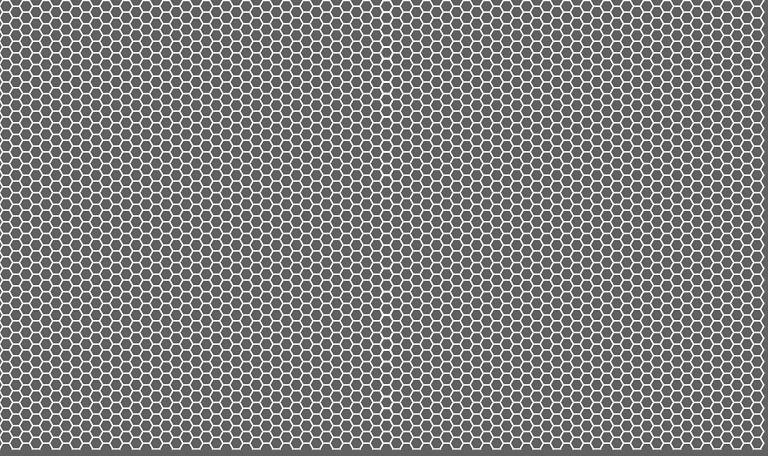
Write a Shadertoy shader that draws this pattern.

```glsl
// Pale honeycomb wire on a dark grey ground: flat-topped hexagons in offset columns.
// The nearest hexagon centre gives an edge distance for the stroke and a darker rim.
// The mesh stops short of the right and lower borders and has a faint vertical seam.

const float COLUMNS = 38.35;               // column pairs across the canvas
const float ROWS = 39.14;                  // hexagons down the canvas
const vec2 ANCHOR = vec2(0.9857, 0.0154);  // foot of the last column, in canvas fractions
const float HALF_LINE = 0.070;             // half stroke width, in hexagon heights
const float RIM_REACH = 0.187;             // extent of the dark rim from the edge
const float SEAM_COLUMN = 18.5;            // seam position, in column pairs from the right
const float SEAM_SWELL = 0.025;            // largest extra half width along the seam

const vec3 GROUND = vec3(0.380);
const vec3 RIM = vec3(0.320);
const vec3 WIRE = vec3(0.980);

const float SQRT3 = 1.7320508;
const vec2 CELL = vec2(SQRT3, 1.0);

float hash(float n) {
    return fract(sin(n * 12.9898) * 43758.5453);
}

// Coverage of the side where x is positive, softened over one pixel.
float coverage(float x, float pixel) {
    return clamp(0.5 + x / pixel, 0.0, 1.0);
}

// Offset of p from the nearest centre of a rectangular lattice.
vec2 latticeOffset(vec2 p) {
    return p - CELL * floor(p / CELL + 0.5);
}

// Distance from p to the border of its hexagon of unit height.
float hexEdgeDistance(vec2 p) {
    vec2 a = latticeOffset(p - vec2(0.0, 0.5));
    vec2 b = latticeOffset(p - vec2(0.5 * SQRT3, 0.0));
    vec2 d = abs(dot(a, a) < dot(b, b) ? a : b);
    return 0.5 - max(d.y, dot(d, vec2(0.5 * SQRT3, 0.5)));
}

void mainImage(out vec4 fragColor, in vec2 fragCoord) {
    vec2 uv = fragCoord / iResolution.xy;
    vec2 p = (uv - ANCHOR) * vec2(COLUMNS * SQRT3, ROWS);
    float pixel = ROWS / iResolution.y;

    // Uneven thickening along the seam
    float seam = 1.0 - smoothstep(0.35, 0.60, abs(p.x + SEAM_COLUMN * SQRT3));
    float halfLine = HALF_LINE + SEAM_SWELL * seam * hash(floor(p.y) + 7.0);

    // Stroke and rim
    float edge = hexEdgeDistance(p);
    float wire = coverage(halfLine - edge, pixel);
    float rim = coverage(RIM_REACH - edge, pixel);

    // Mesh ends at the outer strokes of its last row and column
    float inside = coverage(p.y + HALF_LINE, pixel)
                 * coverage(1.0 / SQRT3 + HALF_LINE - p.x, pixel);

    vec3 color = mix(GROUND, RIM, rim * inside);
    color = mix(color, WIRE, wire * inside);
    fragColor = vec4(color, 1.0);
}
```
